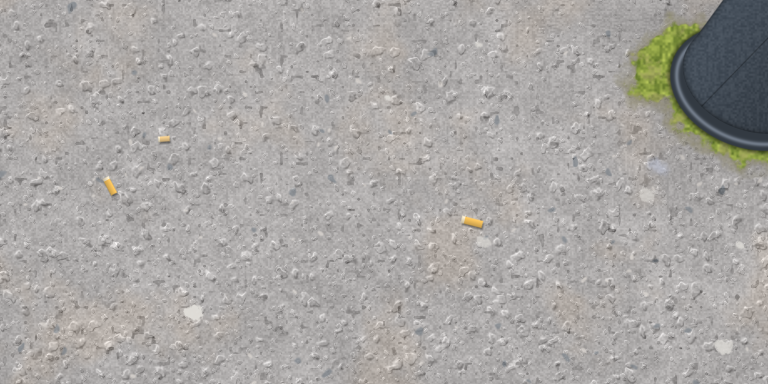
Reproduce this texture procedurally as a Shadertoy shader.

```glsl
#define PAVING vec3(0.705, 0.695, 0.692)
#define GRAIN 0.16
#define RELIEF 0.22
#define CHIP_SCALE 21.0
#define PEBBLE_SCALE 14.0
#define MOSS vec3(0.50, 0.63, 0.22)
#define POLE vec3(0.25, 0.285, 0.325)
#define POLE_BASE vec2(1.963, 0.797)
#define POLE_AXIS vec2(0.588, 0.809)

float hash(vec2 p) {
    return fract(sin(dot(p, vec2(127.1, 311.7))) * 43758.545);
}

float noise(vec2 p) {
    vec2 i = floor(p), f = fract(p);
    f = f * f * (3.0 - 2.0 * f);
    return mix(mix(hash(i), hash(i + vec2(1, 0)), f.x),
               mix(hash(i + vec2(0, 1)), hash(i + vec2(1, 1)), f.x), f.y);
}

float fbm(vec2 p) {
    float sum = 0.0, amp = 0.5;
    for (int i = 0; i < 4; i++) {
        sum += amp * noise(p);
        p = mat2(1.6, 1.2, -1.2, 1.6) * p + 7.3;
        amp *= 0.5;
    }
    return sum / 0.9375;
}

mat2 turn(float a) {
    float c = cos(a), s = sin(a);
    return mat2(c, -s, s, c);
}

// Approximate signed distance to an ellipse
float ellipse(vec2 p, vec2 r) {
    float k = length(p / r);
    return k * (k - 1.0) / max(length(p / (r * r)), 1e-3);
}

float box(vec2 p, vec2 b) {
    vec2 q = abs(p) - b;
    return length(max(q, 0.0)) + min(max(q.x, q.y), 0.0);
}

float cover(float d, float soft) {
    return 1.0 - smoothstep(-soft, soft, d);
}

// Scattered stones: x = edge relief, y = filled area, z = tone of the stone
vec3 stones(vec2 p, float density, float size, float seed) {
    vec3 result = vec3(0.0);
    vec2 cell = floor(p);
    vec2 ragged = vec2(noise(p * 4.0 + seed), noise(p * 4.0 + seed + 31.0)) - 0.5;
    for (int y = -1; y <= 1; y++)
    for (int x = -1; x <= 1; x++) {
        vec2 id = cell + vec2(x, y);
        float pick = hash(id + seed);
        if (pick > density) continue;
        vec2 centre = id + vec2(hash(id + seed + 3.1), hash(id + seed + 8.7));
        float r = size * mix(0.4, 1.0, hash(id + seed + 5.3));
        vec2 q = p - centre + ragged * r * 0.9;
        float d = ellipse(turn(6.28 * hash(id + seed + 1.9)) * q, r * vec2(1.0, 0.62));
        float side = dot(normalize(q + 1e-4), vec2(-0.45, 0.89));
        result.x += side * exp(-pow(d / 0.065, 2.0));
        result.y = max(result.y, cover(d, 0.05));
        result.z += (hash(id + seed + 6.4) - 0.5) * cover(d, 0.05);
    }
    return result;
}

vec3 pavement(vec2 p) {
    float broad = fbm(p * 3.0), mid = fbm(p * 17.0 + 4.0);
    vec3 col = PAVING * (0.97 + 0.08 * (broad - 0.5) + 0.14 * (mid - 0.5));
    col += vec3(0.025, 0.008, -0.012) * smoothstep(0.5, 0.75, fbm(p * 6.0 + 20.0));
    // Fine aggregate
    col += GRAIN * (0.65 * noise(p * 230.0) + 0.35 * noise(p * 115.0 + 9.0) - 0.5);
    // Embedded chips, denser towards the bottom
    float wear = mix(0.65, 0.32, p.y);
    vec3 large = stones(p * CHIP_SCALE, wear, 0.36, 2.0);
    vec3 small = stones(p * CHIP_SCALE * 2.1, wear, 0.38, 17.0);
    col += RELIEF * (0.75 * large.x + 0.5 * small.x);
    col += 0.09 * large.z + 0.08 * small.z;
    // Blue-grey stones and pale pebbles
    float blue = stones(p * PEBBLE_SCALE, 0.11, 0.19, 43.0).y;
    float pale = stones(p * PEBBLE_SCALE, 0.13, 0.12, 71.0).y;
    col = mix(col, vec3(0.47, 0.50, 0.53), blue * 0.65);
    col = mix(col, vec3(0.86, 0.84, 0.82), pale * 0.75);
    // Small pits
    return col - 0.22 * smoothstep(0.79, 0.92, noise(p * 75.0 + 40.0)) * mid;
}

// Bright marks on the ground: centre, radius, strength
vec3 marks(vec3 col, vec2 p) {
    vec4 spots[8] = vec4[8](
        vec4(0.502, 0.182, 0.025, 0.95), vec4(1.260, 0.370, 0.017, 0.6),
        vec4(1.714, 0.565, 0.023, 0.5), vec4(1.685, 0.490, 0.022, 0.6),
        vec4(1.885, 0.099, 0.024, 0.75), vec4(1.010, 0.747, 0.009, 0.9),
        vec4(1.927, 0.362, 0.014, 0.8), vec4(1.247, 0.885, 0.009, 0.8));
    for (int i = 0; i < 8; i++) {
        vec4 s = spots[i];
        vec2 q = turn(-0.4) * (p - s.xy);
        float d = ellipse(q, s.z * vec2(1.0, 0.75)) + s.z * (fbm(p * 65.0) - 0.5);
        vec3 tint = i == 2 ? vec3(0.80, 0.83, 0.92) : vec3(0.88, 0.87, 0.85);
        col = mix(col, tint, s.w * cover(d, i == 2 ? 0.013 : 0.004));
    }
    return col;
}

// Small rolled stubs: centre, angle, half length
vec3 stubs(vec3 col, vec2 p, float px) {
    vec4 items[3] = vec4[3](vec4(0.427, 0.638, 0.08, 0.014),
        vec4(0.286, 0.516, -1.08, 0.023), vec4(1.229, 0.422, -0.25, 0.027));
    for (int i = 0; i < 3; i++) {
        vec4 s = items[i];
        vec2 q = turn(s.z) * (p - s.xy), half_size = vec2(s.w, s.w * 0.18 + 0.0035);
        float shade = box(turn(s.z) * (p - s.xy - vec2(0.003, -0.006)), half_size);
        col *= 1.0 - 0.45 * cover(shade, 0.005);
        vec3 paper = mix(vec3(0.95, 0.75, 0.36), vec3(0.91, 0.81, 0.67), i == 0 ? 0.6 : 0.0);
        paper = mix(paper, vec3(0.95, 0.90, 0.78), smoothstep(0.65, 0.8, -q.x / s.w));
        paper *= 0.95 + 0.13 * q.y / half_size.y;
        col = mix(col, paper, cover(box(q, half_size) - 0.001, px));
    }
    return col;
}

vec3 poleAndMoss(vec3 col, vec2 p, float px) {
    mat2 tilt = turn(-0.35);
    vec2 q = p - POLE_BASE;
    float rim = ellipse(tilt * (p - vec2(1.953, 0.771)), vec2(0.2135, 0.156));
    float foot = ellipse(tilt * q, vec2(0.19, 0.138));
    float across = dot(q, vec2(-POLE_AXIS.y, POLE_AXIS.x));
    float body = min(foot, max(abs(across) - 0.184, -dot(q, POLE_AXIS)));
    // Moss patch, moss along the foot, and a dirty border
    float rough = fbm(p * 28.0) - 0.5;
    float patchD = ellipse(turn(0.75) * (p - vec2(1.752, 0.835)), vec2(0.125, 0.082));
    float strip = max(rim - 0.032, p.y - 0.76);
    float moss = min(patchD, strip) + 0.075 * rough;
    col *= 1.0 - 0.13 * exp(-max(rim, 0.0) * 9.0);
    col = mix(col, vec3(0.55, 0.53, 0.43), 0.65 * cover(moss - 0.018, 0.018));
    float blades = noise(p * 140.0) * 0.6 + noise(p * 70.0) * 0.4;
    vec3 green = mix(MOSS * 0.65, vec3(0.72, 0.78, 0.36), blades);
    green = mix(green, vec3(0.66, 0.63, 0.42), 0.5 * smoothstep(0.5, 0.75, fbm(p * 35.0 + 8.0)));
    col = mix(col, green, cover(moss, 0.008));
    // Rim with contact shadow and a worn lip
    col *= 1.0 - 0.5 * cover(rim - 0.006, 0.009);
    vec3 metal = POLE * 0.8 + vec3(0.24, 0.25, 0.27) * exp(-pow((rim + 0.017) / 0.006, 2.0));
    col = mix(col, metal, cover(rim, px));
    // Shaft with shading, speckle and a seam
    vec3 shaft = POLE * (0.9 + 0.2 * smoothstep(-0.1, 0.18, across));
    shaft += 0.07 * (noise(p * 190.0) - 0.5);
    float seam = abs(dot(p - vec2(1.831, 0.727), vec2(-0.717, 0.697)));
    shaft *= 1.0 - 0.35 * cover(seam - 0.001, 0.003);
    shaft *= 1.0 - 0.4 * exp(-abs(body) / 0.006);
    return mix(col, shaft, cover(body, px));
}

void mainImage(out vec4 fragColor, in vec2 fragCoord) {
    vec2 p = fragCoord / iResolution.y;
    float px = 1.0 / iResolution.y;
    vec3 col = marks(pavement(p), p);
    col = stubs(col, p, px);
    col = poleAndMoss(col, p, px);
    fragColor = vec4(clamp(col, 0.0, 1.0), 1.0);
}
```
